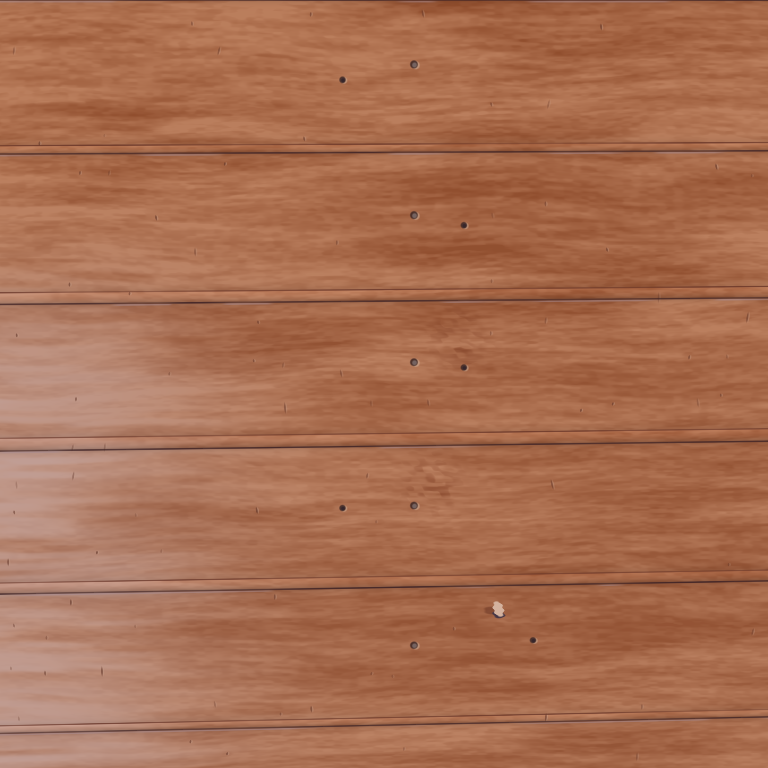
Reproduce this texture procedurally as a WebGL 2 fragment shader.

```glsl
#version 300 es
precision highp float;
// Stained, worn tongue-and-groove boards with beaded joints, seen at a slight angle.
// A quadratic row coordinate narrows the boards downward; stretched smooth cellular
// noise gives the grain, and hashed cells scatter dents between the nail pairs.
uniform vec2 u_resolution;
out vec4 fragColor;

float hash(vec2 p) {
  p = fract(p * vec2(0.1031, 0.1137) + 0.37);
  p += dot(p, p.yx + 33.33);
  return fract((p.x + p.y) * p.x * 7.13);
}

// Smooth cellular noise: random cell tones blended by distance to the cell points
float cells(vec2 p) {
  vec2 id = floor(p);
  float sum = 0.0, total = 0.0;
  for (int j = -1; j <= 1; j++) {
    for (int i = -1; i <= 1; i++) {
      vec2 cell = id + vec2(i, j);
      vec2 away = p - cell - 0.2 - 0.6 * vec2(hash(cell), hash(cell + 37.0));
      float weight = exp(-5.0 * dot(away, away));
      sum += weight * hash(cell + 71.0);
      total += weight;
    }
  }
  return sum / total;
}

// Soft-edged disc of radius r
float disc(vec2 q, float r) {
  float edge = max(0.0012, 0.8 / u_resolution.y);
  return 1.0 - smoothstep(r - edge, r + edge, length(q));
}

// Nail hole: chipped pale rim, dark ring and a head catching some light
vec3 nail(vec3 wood, vec2 q, float r, vec3 head) {
  wood = mix(wood, vec3(0.80, 0.67, 0.58), 0.6 * disc(q - vec2(0.5, -0.2) * r, r));
  wood = mix(wood, vec3(0.24, 0.15, 0.14), 0.85 * disc(q, r));
  return mix(wood, head, disc(q - vec2(0.15, -0.15) * r, r * 0.6));
}

void main() {
  vec2 uv = gl_FragCoord.xy / u_resolution;
  float x = uv.x, depth = 1.0 - uv.y;

  // Board rows: solve depth = slope * row - 0.0024 * row^2, joints rising to the right
  float slope = 0.203 - 0.0043 * x;
  float row = (slope - sqrt(slope * slope - 0.0096 * depth)) / 0.0048;
  float board = floor(row), f = row - board;

  // Grain: five scales of long streaks bent by layered sines
  vec2 p = vec2(x + board * 7.3, row * 0.19 + board * 3.1);
  p.y += 0.003 * sin(x * 9.0 + board * 2.0) + 0.0015 * sin(x * 23.0 + board * 5.0);
  p.y += 0.004 * sin(p.y * 30.0 + x * 4.0);
  float patches = cells(p * vec2(3.5, 16.0));
  float streaks = cells(p * vec2(5.0, 48.0));
  float fibre = cells(p * vec2(10.0, 120.0));
  float fine = cells(p * vec2(24.0, 230.0));
  float pores = cells(p * vec2(90.0, 330.0));
  float tone = 0.45 + 0.48 * (patches - 0.5) + 0.45 * (streaks - 0.5)
             + 0.35 * (fibre - 0.5) + 0.36 * (fine - 0.5) + 0.28 * (pores - 0.5);
  tone += 0.32 * exp(-x * 5.0) + 0.1 * smoothstep(0.7, 1.0, x);
  vec3 wood = mix(vec3(0.56, 0.295, 0.165), vec3(0.73, 0.49, 0.355), clamp(tone, 0.0, 1.0));

  // Pale window sheen at the lower left, faint haze downward
  float sheen = 0.62 * exp(-x * x * 14.0) * smoothstep(0.2, 0.6, depth);
  sheen *= 0.4 + 0.5 * streaks + 0.5 * fibre;
  wood = mix(wood, vec3(0.76, 0.64, 0.62), clamp(sheen + 0.09 * depth + 0.02, 0.0, 0.85));

  // Faint rippled stain beside the nails of the two middle boards
  vec2 toStain = vec2(x - 0.68 + 0.04 * board, (f - 0.27) * 0.19);
  float stain = exp(-dot(toStain, toStain) * 900.0) * step(1.5, board) * step(board, 3.5);
  float ripple = cells(vec2(uv.x * 90.0 + uv.y * 40.0, uv.y * 150.0));
  wood *= 1.0 - vec3(0.13, 0.22, 0.27) * stain * smoothstep(0.4, 0.8, ripple);

  // Scattered small upright dents and specks, denser toward the left
  vec2 grid = uv * vec2(26.0, 20.0), id = floor(grid);
  vec2 q = fract(grid) - 0.5 - 0.5 * (vec2(hash(id + 5.0), hash(id + 9.0)) - 0.5);
  q.x += q.y * (hash(id + 13.0) - 0.5) * 0.6;
  float present = step(hash(id), 0.1 + 0.25 * exp(-x * 4.0));
  present *= 0.35 + 0.65 * hash(id + 23.0);
  vec2 size = vec2(28.0, mix(7.0, 24.0, hash(id + 17.0)));
  float dent = present * (1.0 - smoothstep(0.4, 1.3, length(q * size)));
  float lip = present * (1.0 - smoothstep(0.4, 1.3, length((q - vec2(0.045, 0.0)) * size)));
  wood = mix(wood, vec3(0.77, 0.62, 0.54), 0.4 * lip);
  wood = mix(wood, vec3(0.38, 0.21, 0.16), 0.6 * dent);

  // Bead at the foot of each board, widest in the middle rows
  float soft = max(0.0007, 0.6 / u_resolution.y);
  float beadTop = 0.945 - 0.033 * sin(board * 0.785);
  float fromBead = (f - beadTop) * 0.19;
  float bead = smoothstep(-soft, soft, fromBead);
  float across = clamp((f - beadTop) / (1.0 - beadTop), 0.0, 1.0);
  wood *= 1.0 - 0.08 * exp(-abs(fromBead) * 180.0) * (1.0 - bead);
  wood *= mix(1.0, 1.06 - 0.15 * across * across, bead);
  float crease = 1.0 - smoothstep(0.0002, 0.0008 + soft, abs(fromBead));
  wood = mix(wood, vec3(0.40, 0.20, 0.15), crease * (0.35 + 0.5 * streaks));

  // Dark open joint with broken lilac glints on its lower lip
  float fromJoint = min(f, 1.0 - f) * 0.19;
  float wear = cells(vec2(x * 14.0, floor(row + 0.5) * 5.0));
  wood *= 1.0 - 0.14 * exp(-fromJoint * 300.0);
  float glint = 1.0 - smoothstep(0.0003, 0.001 + soft, abs(f * 0.19 - 0.002));
  wood = mix(wood, vec3(0.66, 0.55, 0.58), 0.5 * glint * smoothstep(0.5, 0.75, wear));
  float joint = 1.0 - smoothstep(0.0002, 0.001 + soft, fromJoint);
  wood = mix(wood, vec3(0.25, 0.14, 0.15), joint * (0.95 - 0.5 * wear));

  // Two nails per board: one in a straight column, its partner on either side
  vec2 fromNail = vec2(x - 0.539, (0.42 - f) * 0.19);
  float shift = mod(board, 3.0) < 0.5 ? -0.093 : 0.065 + 0.09 * step(3.5, board);
  vec2 fromPartner = vec2(x - 0.539 - shift, (0.52 - 0.03 * board - f) * 0.19);
  wood = nail(wood, fromNail, 0.0050, vec3(0.46, 0.39, 0.38));
  wood = nail(wood, fromPartner, 0.0041, vec3(0.21, 0.15, 0.17));

  // Splintered chip with its shadow in the lowest full board
  vec2 chip = uv - vec2(0.649, 0.207);
  chip.x += 0.2 * chip.y + 0.001 * sin(chip.y * 900.0);
  wood = mix(wood, vec3(0.42, 0.21, 0.14), 0.55 * disc((chip + vec2(0.009, 0.002)) * vec2(0.5, 1.0), 0.005));
  wood = mix(wood, vec3(0.27, 0.21, 0.27), disc((chip + vec2(0.001, 0.007)) * vec2(0.8, 1.2), 0.006));
  wood = mix(wood, vec3(0.83, 0.70, 0.62), disc(chip * vec2(1.3, 0.85), 0.0085));

  fragColor = vec4(wood, 1.0);
}
```
